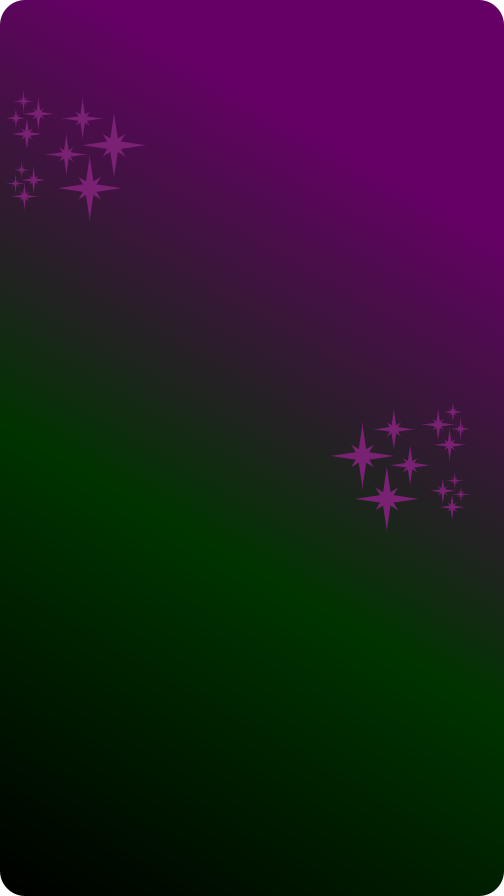
Reproduce this background procedurally as a Shadertoy shader.

```glsl
#define BLACK vec3(0.0)
#define GREEN vec3(0.0, 0.2, 0.0)
#define PURPLE vec3(0.4, 0.0, 0.4)
#define STAR_COLOR vec3(0.48, 0.13, 0.455)
#define OUTSIDE vec3(1.0)
#define GRADIENT_ANGLE 1.0472
#define GREEN_STOP 0.4
#define PURPLE_STOP 0.8
#define CORNER_RADIUS 0.05
#define STAR_RADIUS 0.0625
#define MIRROR_WIDTH 0.9455
#define CLUSTER_DROP 0.6166

const float HALF_PI = 1.5707963;

// Four thin rays along the axes, of unit slope-corrected distance
float crossDistance(vec2 p, float reach, float halfWidth) {
    p = abs(p);
    vec2 q = vec2(max(p.x, p.y), min(p.x, p.y));
    return dot(q - vec2(reach, 0.0), normalize(vec2(halfWidth, reach)));
}

// Long upright rays joined with short diagonal ones
float starDistance(vec2 p, float radius) {
    vec2 diagonal = vec2(p.x + p.y, p.x - p.y) * 0.7071;
    float longRays = crossDistance(p, radius, radius * 0.15);
    float shortRays = crossDistance(diagonal, radius * 0.5, radius * 0.13);
    return min(longRays, shortRays);
}

// Four stars on a skewed ring: two large, then two small
float groupDistance(vec2 p, float scale) {
    float d = 1e3;
    for (int i = 0; i < 4; i++) {
        float a = float(i) * HALF_PI;
        vec2 center = vec2(0.0473, 0.0092) * cos(a)
                    + vec2(0.007, -0.069) * sin(a)
                    + vec2(0.004, 0.0035) * cos(2.0 * a);
        float radius = STAR_RADIUS * (i < 2 ? 1.0 : 0.61);
        d = min(d, starDistance(p - center * scale, radius * scale));
    }
    return d;
}

// The same group at three sizes; xy is the center, z the scale
float clusterDistance(vec2 p) {
    vec3 groups[3] = vec3[3](vec3(0.175, 1.477, 1.0),
                             vec3(0.052, 1.546, 0.47),
                             vec3(0.0473, 1.4157, 0.38));
    float d = 1e3;
    for (int i = 0; i < 3; i++)
        d = min(d, groupDistance(p - groups[i].xy, groups[i].z));
    return d;
}

float roundedBoxDistance(vec2 p, vec2 halfSize, float radius) {
    vec2 q = abs(p) - halfSize + radius;
    return length(max(q, 0.0)) + min(max(q.x, q.y), 0.0) - radius;
}

float coverage(float d, float pixel) {
    return clamp(0.5 - d / pixel, 0.0, 1.0);
}

void mainImage(out vec4 fragColor, in vec2 fragCoord) {
    float pixel = 1.0 / iResolution.x;
    vec2 size = iResolution.xy * pixel;
    vec2 p = fragCoord * pixel;

    // Slanted gradient from the lower left to the upper right corner
    vec2 direction = vec2(cos(GRADIENT_ANGLE), sin(GRADIENT_ANGLE));
    float t = dot(p, direction) / dot(size, direction);
    vec3 color = mix(BLACK, GREEN, clamp(t / GREEN_STOP, 0.0, 1.0));
    float rise = (t - GREEN_STOP) / (PURPLE_STOP - GREEN_STOP);
    color = mix(color, PURPLE, clamp(rise, 0.0, 1.0));

    // Upper left cluster and its mirrored twin lower down
    vec2 mirrored = vec2(MIRROR_WIDTH - p.x, p.y + CLUSTER_DROP);
    float stars = min(clusterDistance(p), clusterDistance(mirrored));
    color = mix(color, STAR_COLOR, coverage(stars, pixel));

    // Rounded card corners
    float card = roundedBoxDistance(p - 0.5 * size, 0.5 * size, CORNER_RADIUS);
    color = mix(OUTSIDE, color, coverage(card, pixel));
    fragColor = vec4(color, 1.0);
}
```
